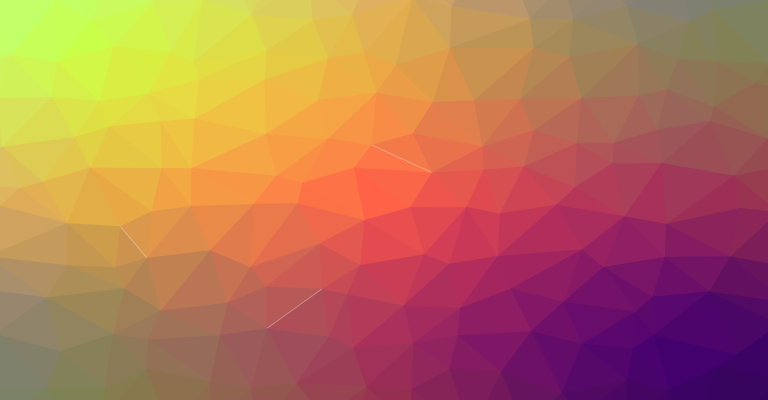
Give the GLSL for this background, as a WebGL 1 fragment shader.

```glsl
precision highp float;

uniform vec2 u_resolution;

// Mesh settings
const vec2 GRID = vec2(15.0, 9.7);         // cells across the canvas
const vec2 GRID_OFFSET = vec2(0.1, 0.46);  // shift of the lattice, in cells
const float JITTER = 0.38;                 // vertex displacement, in cells
const float SEAM_CHANCE = 0.03;            // share of cells with a pale seam
const float SEAM_STRENGTH = 0.3;
const float SEAM_WIDTH = 0.0025;           // in canvas heights

// Colour ramp, shared by both axes
const vec3 MINT    = vec3(0.75, 1.00, 0.47);
const vec3 LIME    = vec3(0.80, 1.00, 0.26);
const vec3 YELLOW  = vec3(0.92, 0.84, 0.26);
const vec3 AMBER   = vec3(0.97, 0.62, 0.27);
const vec3 CORAL   = vec3(1.00, 0.37, 0.28);
const vec3 CRIMSON = vec3(0.76, 0.20, 0.35);
const vec3 PLUM    = vec3(0.46, 0.07, 0.41);
const vec3 VIOLET  = vec3(0.27, 0.00, 0.44);
const vec3 INDIGO  = vec3(0.20, 0.02, 0.35);

float hash(vec2 p) {
  return fract(sin(dot(p, vec2(127.1, 311.7))) * 43758.5453);
}

float cross2(vec2 a, vec2 b) {
  return a.x * b.y - a.y * b.x;
}

vec3 ramp(float t) {
  float s = t * 8.0;
  vec3 c = mix(MINT, LIME, clamp(s, 0.0, 1.0));
  c = mix(c, YELLOW, clamp(s - 1.0, 0.0, 1.0));
  c = mix(c, AMBER, clamp(s - 2.0, 0.0, 1.0));
  c = mix(c, CORAL, clamp(s - 3.0, 0.0, 1.0));
  c = mix(c, CRIMSON, clamp(s - 4.0, 0.0, 1.0));
  c = mix(c, PLUM, clamp(s - 5.0, 0.0, 1.0));
  c = mix(c, VIOLET, clamp(s - 6.0, 0.0, 1.0));
  return mix(c, INDIGO, clamp(s - 7.0, 0.0, 1.0));
}

// Average of a horizontal and a top-down ramp
vec3 gradient(vec2 uv) {
  return 0.5 * (ramp(uv.x) + ramp(1.0 - uv.y));
}

// Jittered lattice vertex, in canvas heights
vec2 vertex(vec2 id, vec2 cellSize) {
  vec2 jitter = vec2(hash(id), hash(id + 57.3)) * 2.0 - 1.0;
  return (id + GRID_OFFSET + JITTER * jitter) * cellSize;
}

// Signed distance to the line a-b, positive on its left
float edgeDistance(vec2 p, vec2 a, vec2 b) {
  return cross2(normalize(b - a), p - a);
}

// Flat triangle: rgb weighted by coverage, with coverage in alpha.
// The edge c-a is the diagonal of its cell and may carry a seam.
vec4 facet(vec2 p, vec2 a, vec2 b, vec2 c, vec2 canvas, float pixel, float seam) {
  float diagonal = edgeDistance(p, c, a);
  float inside = min(diagonal, min(edgeDistance(p, a, b), edgeDistance(p, b, c)));
  float coverage = clamp(0.5 + inside / pixel, 0.0, 1.0);
  vec3 color = gradient((a + b + c) / (3.0 * canvas));
  float line = 1.0 - smoothstep(0.0, max(SEAM_WIDTH, pixel), abs(diagonal));
  color = mix(color, vec3(1.0), seam * line);
  return vec4(color, 1.0) * coverage;
}

void main() {
  vec2 canvas = vec2(u_resolution.x / u_resolution.y, 1.0);
  float pixel = 1.0 / u_resolution.y;
  vec2 p = gl_FragCoord.xy * pixel;
  vec2 cellSize = canvas / GRID;
  vec2 home = floor(p / cellSize - GRID_OFFSET);
  vec4 sum = vec4(0.0);

  for (int j = -1; j <= 1; j++) {
    for (int i = -1; i <= 1; i++) {
      vec2 id = home + vec2(float(i), float(j));
      vec2 a = vertex(id, cellSize);
      vec2 b = vertex(id + vec2(1.0, 0.0), cellSize);
      vec2 c = vertex(id + vec2(1.0, 1.0), cellSize);
      vec2 d = vertex(id + vec2(0.0, 1.0), cellSize);
      float seam = SEAM_STRENGTH * step(hash(id + 19.7), SEAM_CHANCE);

      // Delaunay choice: split along a-c if angles b and d sum below 180 degrees
      float split = cross2(c - b, a - b) * dot(a - d, c - d)
                  + dot(c - b, a - b) * cross2(a - d, c - d);
      if (split > 0.0) {
        sum += facet(p, a, b, c, canvas, pixel, seam);
        sum += facet(p, c, d, a, canvas, pixel, seam);
      } else {
        sum += facet(p, b, c, d, canvas, pixel, seam);
        sum += facet(p, d, a, b, canvas, pixel, seam);
      }
    }
  }
  gl_FragColor = vec4(sum.rgb / max(sum.a, 0.001), 1.0);
}
```
